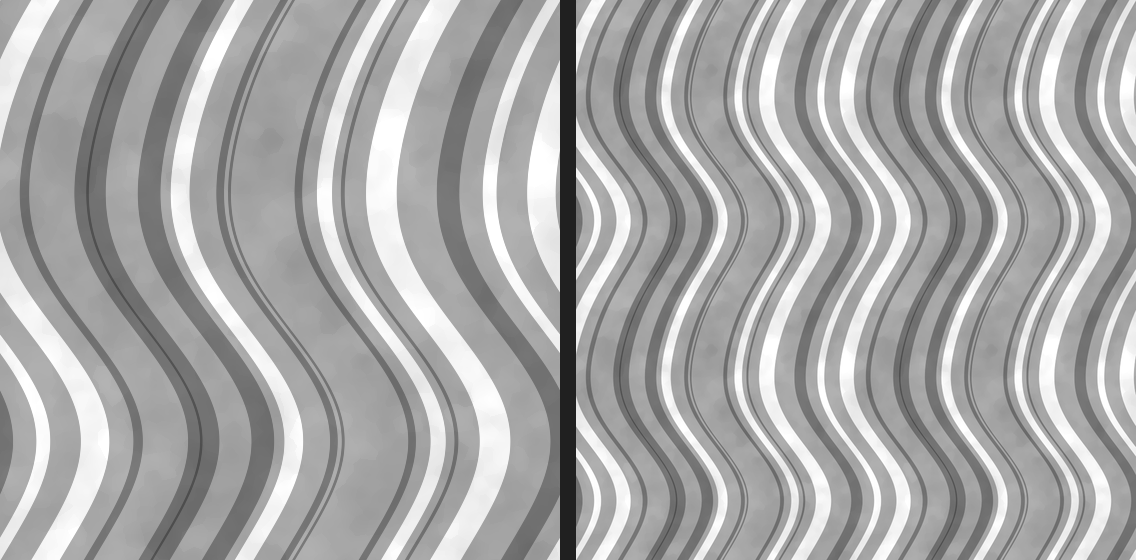
Left, the tile; right, the same tile 2 across and 2 down.
Give the GLSL for this pattern, as a Shadertoy shader.

```glsl
#define SWAY 0.1          // main wave amplitude
#define SWAY_PHASE 0.356
#define SKEW 0.0128       // second harmonic amplitude
#define LEFT_REACH 0.0924 // furthest swing to the left
#define GROUND 0.65
#define DARK 0.45
#define LIGHT 0.955
#define INK 0.32
#define WEAR 0.24         // strength of the mottling
#define FACETS 40.0       // small patches across the canvas

const float TAU = 6.2831853;

// Stripes as centre, width, tone; measured where the wave is furthest left
const int COUNT = 14;
const vec3 STRIPES[COUNT] = vec3[COUNT](
    vec3(0.0436, 0.0169, DARK),
    vec3(0.1608, 0.0560, DARK),
    vec3(0.1563, 0.0046, INK),
    vec3(0.2663, 0.0406, DARK),
    vec3(0.3216, 0.0335, LIGHT),
    vec3(0.3932, 0.0138, DARK),
    vec3(0.4098, 0.0052, DARK),
    vec3(0.5328, 0.0137, DARK),
    vec3(0.5794, 0.0270, LIGHT),
    vec3(0.6120, 0.0070, DARK),
    vec3(0.6810, 0.0547, LIGHT),
    vec3(0.8001, 0.0404, DARK),
    vec3(0.8743, 0.0247, LIGHT),
    vec3(0.9668, 0.0508, LIGHT));

// Random triple per cell, wrapped after n cells
vec3 hashCell(vec2 cell, float n) {
    vec3 p = fract(vec3(mod(cell, n), n).xyx * vec3(0.1031, 0.1030, 0.0973) + n * 0.0137);
    p += dot(p, p.yxz + 33.33);
    return fract((p.xxy + p.yzz) * p.zyx);
}

// Soft cellular noise: cell values blended by distance to their seeds
float softCells(vec2 uv, float n) {
    vec2 p = uv * n, base = floor(p);
    float total = 0.0, weight = 0.0;
    for (int j = -1; j <= 1; j++)
    for (int i = -1; i <= 1; i++) {
        vec2 cell = base + vec2(i, j);
        vec3 h = hashCell(cell, n);
        vec2 d = cell + h.xy - p;
        float w = exp(-5.0 * dot(d, d));
        total += w * h.z;
        weight += w;
    }
    return total / weight;
}

float clouds(vec2 uv) {
    return 0.45 * softCells(uv, 9.0) + 0.33 * softCells(uv, 19.0) + 0.22 * softCells(uv, 37.0);
}

// Seed of the nearest small cell, for flat patches with crisp borders
vec2 nearestSeed(vec2 uv, float n) {
    vec2 p = uv * n, base = floor(p), best = p;
    float bestDist = 9.0;
    for (int j = -1; j <= 1; j++)
    for (int i = -1; i <= 1; i++) {
        vec2 cell = base + vec2(i, j);
        vec2 seed = cell + hashCell(cell, n).xy;
        float dist = dot(seed - p, seed - p);
        if (dist < bestDist) { bestDist = dist; best = seed; }
    }
    return best / n;
}

// Sideways sway, one skewed period per canvas height
float sway(float y) {
    return LEFT_REACH + SWAY * sin(TAU * y + SWAY_PHASE) - SKEW * cos(2.0 * TAU * y);
}

void mainImage(out vec4 fragColor, in vec2 fragCoord) {
    vec2 uv = fragCoord / iResolution.xy;
    float across = uv.x - sway(uv.y);
    float soft = 0.6 * length(vec2(dFdx(across), dFdy(across)));

    // Stripes, later ones on top
    float tone = GROUND;
    for (int i = 0; i < COUNT; i++) {
        vec3 s = STRIPES[i];
        float edge = abs(fract(across - s.x + 0.5) - 0.5) - 0.5 * s.y;
        tone = mix(tone, s.z, 1.0 - smoothstep(-soft, soft, edge));
    }

    // Mottled wear
    float mottle = mix(clouds(uv), clouds(nearestSeed(uv, FACETS)), 0.45);
    tone *= 1.0 + WEAR * (mottle - 0.5);
    fragColor = vec4(vec3(clamp(tone, 0.0, 1.0)), 1.0);
}
```
